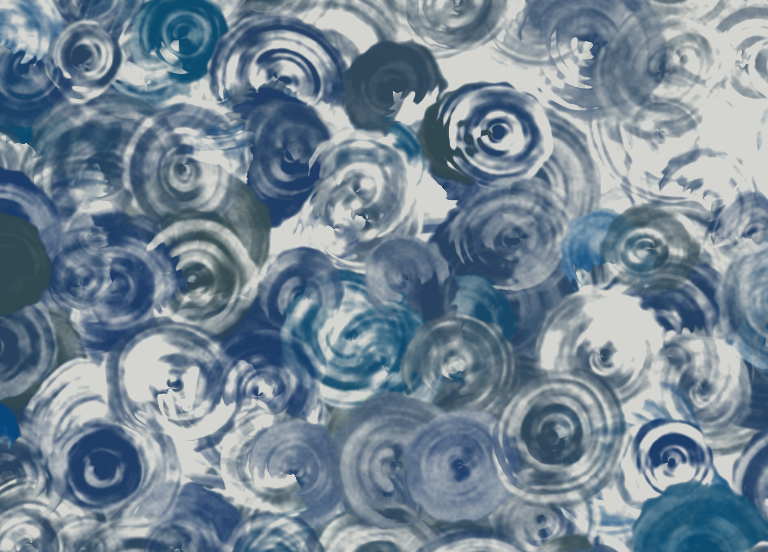
Reproduce this pattern procedurally as a Shadertoy shader.

```glsl
// Overlapping brushed swirls in blue watercolour on pale paper.
// Jittered grids of ringed, partly open discs are painted layer over layer;
// a scalar tone is blended first, then mapped from navy ink to paper.

#define LAYERS 6           // coats of swirls
#define CELL_LARGE 0.31    // grid size of the first coat
#define CELL_SMALL 0.18    // grid size of the last coat
#define RING_WIDTH 0.019   // broad brush rings
#define BRISTLE_WIDTH 0.0075 // fine bristle lines
#define GAIN 1.08          // overall tone contrast
#define INK vec3(0.15, 0.26, 0.39)
#define PAPER vec3(0.83, 0.835, 0.815)

float hash(vec2 p) {
    return fract(sin(dot(p, vec2(127.1, 311.7))) * 43758.5453);
}

float noise(vec2 p) {
    vec2 i = floor(p), f = fract(p);
    f = f * f * (3.0 - 2.0 * f);
    return mix(mix(hash(i), hash(i + vec2(1, 0)), f.x),
               mix(hash(i + vec2(0, 1)), hash(i + vec2(1, 1)), f.x), f.y);
}

// One independent random value per swirl and property
float pick(vec2 id, float property) {
    return hash(id + property * vec2(17.3, 9.1));
}

vec2 rotate(vec2 v, float angle) {
    float c = cos(angle), s = sin(angle);
    return vec2(c * v.x - s * v.y, s * v.x + c * v.y);
}

// Hue shift of a wash: mostly navy to grey, now and then a stronger pigment
vec3 pigment(float kind, float shade) {
    vec3 shift = (shade - 0.5) * vec3(-0.10, -0.06, 0.07);
    if (kind > 0.93) shift = vec3(-0.15, 0.02, 0.12);       // cobalt
    else if (kind > 0.86) shift = vec3(-0.11, 0.04, 0.05);  // teal
    else if (kind > 0.79) shift = vec3(0.05, 0.03, -0.08);  // olive
    return shift;
}

void paintSwirl(inout float tone, inout vec3 hue, vec2 p, vec2 id, float cell, float bias) {
    vec2 jitter = 0.15 + 0.7 * vec2(pick(id, 1.0), pick(id, 2.0));
    float radius = cell * mix(0.40, 0.76, pick(id, 3.0));
    float seed = 90.0 * pick(id, 4.0);

    // Slightly oval, hand-wobbled polar frame
    vec2 q = rotate(p, 6.2832 * pick(id, 5.0));
    vec2 centre = rotate((floor(id) + jitter) * cell, 6.2832 * pick(id, 5.0));
    q = (q - centre) * vec2(1.0, mix(0.88, 1.2, pick(id, 6.0)));
    float r = length(q);
    if (r > radius + 0.02) return;
    vec2 dir = q / max(r, 0.0001);
    r += 0.008 * (noise(p * 16.0 + seed) - 0.5);

    // Broad rings and bristle lines run around the centre
    float broad = noise(vec2(r / RING_WIDTH + 0.8 * dir.x, seed + 1.2 * dir.y));
    float bristle = noise(vec2(r / BRISTLE_WIDTH + 1.8 * dir.x, seed + 1.6 * dir.y));
    float speckle = noise(p * 75.0 + seed);
    float rings = smoothstep(0.22, 0.78, 0.53 * broad + 0.35 * bristle + 0.12 * speckle);

    // Ragged outer edge and dry-brush arc ends
    float rim = r + 0.014 * (noise(p * 45.0 + seed) - 0.5);
    float cover = 1.0 - smoothstep(radius - 0.008, radius + 0.002, rim);
    float heading = 1.1 + 2.6 * (pick(id, 7.0) - 0.5) + 6.2832 * pick(id, 5.0);
    float along = dot(dir, vec2(cos(heading), sin(heading)));
    float opening = mix(-1.5, 0.0, pick(id, 8.0));
    along += 0.55 * (bristle - 0.5) + 0.25 * (speckle - 0.5);
    cover *= smoothstep(opening - 0.10, opening + 0.10, along);

    // Solid dark discs among airy, strongly ringed ones
    float solid = step(0.80, pick(id, 9.0));
    float contrast = mix(mix(0.38, 0.82, pick(id, 10.0)), 0.22, solid);
    float opacity = mix(mix(0.42, 0.95, pick(id, 11.0)), 0.90, solid);
    float base = 0.54 + bias + 0.36 * (pick(id, 12.0) - 0.5) - 0.16 * solid;
    float core = 1.0 - smoothstep(0.05, 0.28, r / radius + 0.2 * (speckle - 0.5));
    float swirl = base + contrast * (rings - 0.5) - 0.20 * core;

    tone = mix(tone, swirl, cover * opacity);
    hue = mix(hue, pigment(pick(id, 13.0), pick(id, 14.0)), cover * opacity);
}

void mainImage(out vec4 fragColor, in vec2 fragCoord) {
    vec2 p = fragCoord / iResolution.y;
    float across = fragCoord.x / iResolution.x;
    float tone = 0.82;
    vec3 hue = vec3(0.0);

    // Darker at the left, bare and pale toward the upper right
    float bias = 0.16 * smoothstep(0.75, 1.05, across) * smoothstep(0.1, 0.8, p.y)
               - 0.06 * (1.0 - smoothstep(0.0, 0.45, across));

    // Lower rows are painted over upper ones, like overlapping scales
    for (int layer = 0; layer < LAYERS; layer++) {
        float k = float(layer);
        float cell = mix(CELL_LARGE, CELL_SMALL, k / float(LAYERS - 1));
        vec2 local = p + k * vec2(3.37, 5.71);
        vec2 home = floor(local / cell);
        for (int y = 1; y >= -1; y--)
            for (int x = -1; x <= 1; x++) {
                vec2 id = home + vec2(x, y);
                if (pick(id, 15.0) < 0.72) paintSwirl(tone, hue, local, id, cell, bias);
            }
    }

    // Pooled washes and paper grain
    tone += 0.13 * (noise(p * 7.0) - 0.5) + 0.07 * (noise(p * 32.0) - 0.5);
    tone += 0.05 * (noise(p * 170.0) - 0.5);

    // Tone to colour; pigment fades where the paper shows
    tone = 0.5 + GAIN * (tone - 0.5);
    float light = pow(clamp((tone - 0.2) / 0.58, 0.0, 1.0), 1.6);
    vec3 color = mix(INK, PAPER, light) + hue * (1.0 - light);
    fragColor = vec4(clamp(color, 0.0, 1.0), 1.0);
}
```
